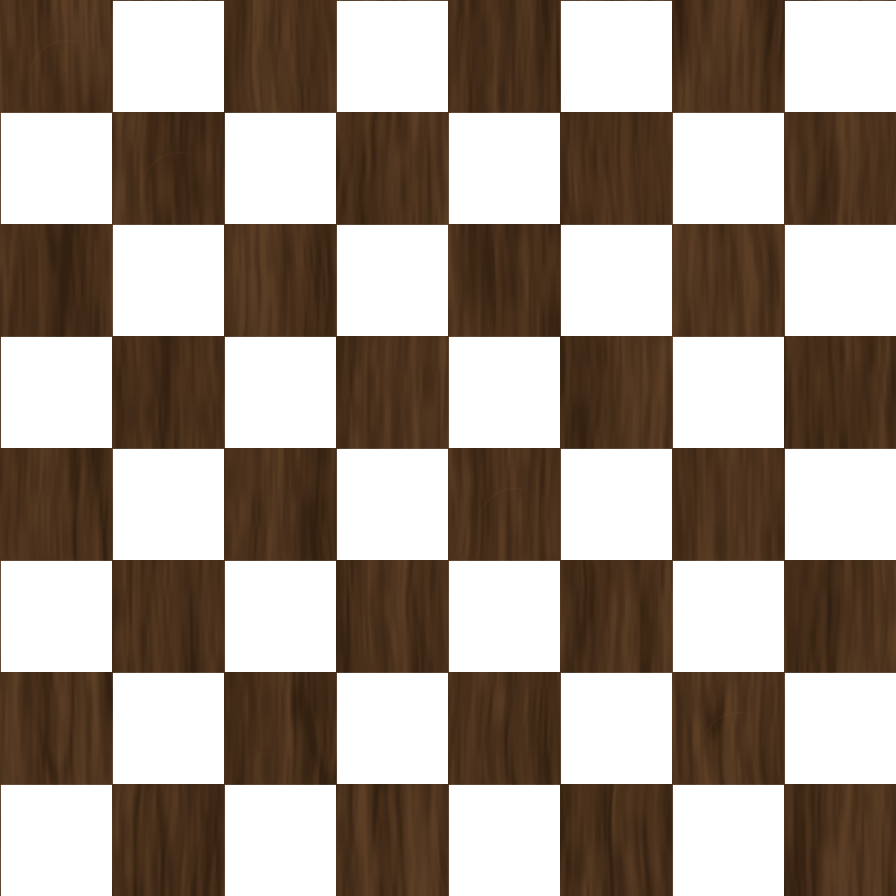
This pattern is drawn by a WebGL 2 fragment shader. Its source:

```glsl
#version 300 es
precision highp float;
// Eight by eight checkerboard of white squares on dark, vertically grained wood.

uniform vec2 u_resolution;
out vec4 fragColor;

const float SQUARES = 8.0;
const float GAP = 0.008;   // wood line beside each white square, in squares
const vec3 WHITE = vec3(1.0);
const vec3 WOOD_DARK = vec3(0.20, 0.125, 0.062);
const vec3 WOOD_LIGHT = vec3(0.36, 0.242, 0.145);

// Integer hash of a lattice point and seed, from 0 to 1.
float hash(vec2 cell, float seed) {
    uvec3 q = uvec3(cell, seed) * uvec3(1597334677u, 3812015801u, 2798796415u);
    uint n = (q.x ^ q.y ^ q.z) * 1597334677u;
    n = (n ^ (n >> 15)) * 2246822519u;
    n ^= n >> 13;
    return float(n >> 8) / 16777216.0;
}

// Value noise with a whole number of cells across the canvas, so it wraps.
float wrapNoise(vec2 uv, vec2 cells, float seed) {
    vec2 p = uv * cells;
    vec2 i = floor(p);
    vec2 f = p - i;
    f = f * f * (3.0 - 2.0 * f);
    vec2 a = mod(i, cells);
    vec2 b = mod(i + 1.0, cells);
    float low = mix(hash(a, seed), hash(vec2(b.x, a.y), seed), f.x);
    float high = mix(hash(vec2(a.x, b.y), seed), hash(b, seed), f.x);
    return mix(low, high, f.y);
}

// Share of a pixel covered by the interval lo..hi, repeated every two squares.
float stripe(float x, float lo, float hi, float pixel) {
    float m = mod(x + 0.5, 2.0) - 0.5;
    float overlap = min(m + 0.5 * pixel, hi) - max(m - 0.5 * pixel, lo);
    return clamp(overlap / pixel, 0.0, 1.0);
}

// White squares where column and row are both even or both odd.
float whiteSquares(vec2 p, vec2 pixel) {
    float evenX = stripe(p.x, GAP, 1.0, pixel.x);
    float oddX = stripe(p.x - 1.0, GAP, 1.0, pixel.x);
    float evenY = stripe(p.y, 0.0, 1.0 - GAP, pixel.y);
    float oddY = stripe(p.y - 1.0, 0.0, 1.0 - GAP, pixel.y);
    return evenX * evenY + oddX * oddY;
}

// Faint curved scratches, each centred in a hashed wooden square.
float scratches(vec2 uv) {
    float mark = 0.0;
    for (int i = 0; i < 4; i++) {
        vec2 id = vec2(float(i), 3.0);
        float column = floor(hash(id, 41.0) * SQUARES);
        float row = floor(hash(id, 42.0) * 4.0) * 2.0 + 1.0 - mod(column, 2.0);
        vec2 centre = (vec2(column, row) + vec2(0.6, 0.3)) / SQUARES;
        vec2 d = fract(uv - centre + 0.5) - 0.5;
        float ring = 1.0 - smoothstep(0.0, 0.0018, abs(length(d) - 0.042));
        float arc = smoothstep(0.3, 0.9, dot(normalize(d + 1e-5), vec2(-0.5, 0.866)));
        mark += ring * arc;
    }
    return mark;
}

// Long vertical grain: broad bands, streaks, fibres and dark veins.
vec3 wood(vec2 uv) {
    float bend = wrapNoise(uv, vec2(14.0, 12.0), 1.0) - 0.5;
    vec2 q = uv + vec2(0.007 * bend, 0.0);
    float band = wrapNoise(q, vec2(14.0, 2.0), 2.0) - 0.5;
    float streak = wrapNoise(q, vec2(56.0, 4.0), 3.0) - 0.5;
    float grain = wrapNoise(q, vec2(150.0, 10.0), 4.0) - 0.5;
    float fibre = wrapNoise(q, vec2(300.0, 28.0), 5.0) - 0.5;
    float ridge = abs(wrapNoise(q, vec2(30.0, 3.0), 6.0) - 0.5);
    float patches = smoothstep(0.45, 0.75, wrapNoise(uv, vec2(11.0, 6.0), 7.0));
    float vein = (1.0 - smoothstep(0.0, 0.09, ridge)) * patches;
    float tone = 0.55 + 0.5 * band + 0.5 * streak + 0.5 * grain + 0.4 * fibre;
    tone += 0.16 * scratches(uv) - 0.35 * vein;
    return mix(WOOD_DARK, WOOD_LIGHT, clamp(tone, 0.0, 1.0));
}

void main() {
    vec2 uv = gl_FragCoord.xy / u_resolution;
    float cover = whiteSquares(uv * SQUARES, SQUARES / u_resolution);
    fragColor = vec4(mix(wood(uv), WHITE, cover), 1.0);
}
```
